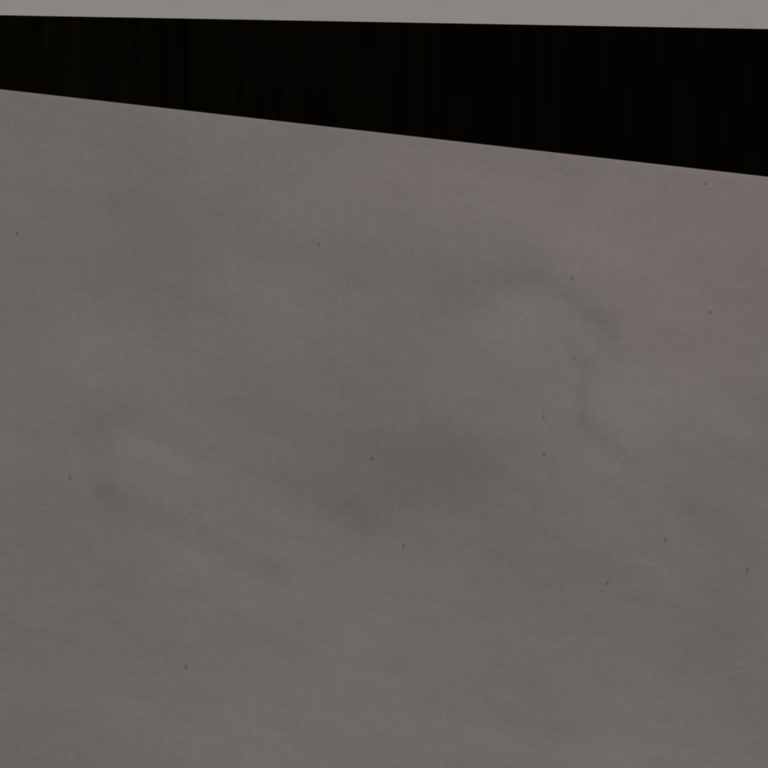
A WebGL 1 fragment shader for this texture:

```glsl
precision highp float;
// A worn plaster wall seen at a slant, below a dark gap and a pale upper strip.
// Two sloping lines split the canvas; the plaster is layered from soft blobs,
// faint stain strokes, tilted fractal noise, small pits and fine grain.
uniform vec2 u_resolution;

#define STRIP_COLOR vec3(0.540, 0.528, 0.512)
#define GAP_COLOR vec3(0.016, 0.013, 0.006)
#define PLASTER_COOL vec3(0.405, 0.391, 0.374)
#define PLASTER_WARM vec3(0.452, 0.420, 0.407)
#define STRIP_EDGE vec2(0.980, 0.962)
#define WALL_EDGE vec2(0.884, 0.770)
#define MOTTLE 0.055
#define GRAIN 0.016
#define STAIN 0.020
#define PIT_CELLS 18.0

float hash(vec2 p) {
  return fract(sin(dot(p, vec2(127.1, 311.7))) * 43758.5453);
}

float noise(vec2 p) {
  vec2 i = floor(p), f = fract(p);
  f = f * f * (3.0 - 2.0 * f);
  return mix(mix(hash(i), hash(i + vec2(1.0, 0.0)), f.x),
             mix(hash(i + vec2(0.0, 1.0)), hash(i + vec2(1.0, 1.0)), f.x), f.y);
}

float fbm(vec2 p) {
  float sum = 0.0, amp = 0.5;
  for (int i = 0; i < 5; i++) {
    sum += amp * noise(p);
    p = mat2(1.6, 1.2, -1.2, 1.6) * p + 7.3;
    amp *= 0.5;
  }
  return sum;
}

// Soft elliptical patch
float blob(vec2 p, vec2 center, vec2 radius) {
  vec2 d = (p - center) / radius;
  return exp(-dot(d, d));
}

// Soft stroke between two points
float stroke(vec2 p, vec2 a, vec2 b, float width) {
  vec2 ab = b - a;
  float t = clamp(dot(p - a, ab) / dot(ab, ab), 0.0, 1.0);
  float d = length(p - a - ab * t) / width;
  return exp(-d * d);
}

float stains(vec2 p) {
  float s = stroke(p, vec2(0.14, 0.355), vec2(0.37, 0.245), 0.016);
  s += 0.9 * stroke(p, vec2(0.16, 0.465), vec2(0.48, 0.315), 0.022);
  s += 0.7 * stroke(p, vec2(0.13, 0.44), vec2(0.14, 0.36), 0.020);
  s += 0.8 * stroke(p, vec2(0.57, 0.615), vec2(0.70, 0.640), 0.018);
  s += 0.9 * stroke(p, vec2(0.70, 0.640), vec2(0.79, 0.575), 0.014);
  s += 0.8 * stroke(p, vec2(0.755, 0.53), vec2(0.755, 0.45), 0.013);
  s += 0.8 * stroke(p, vec2(0.755, 0.45), vec2(0.83, 0.390), 0.013);
  s += 0.8 * stroke(p, vec2(0.90, 0.34), vec2(0.98, 0.285), 0.018);
  return s;
}

// Sparse dark specks, one candidate per cell
float pits(vec2 p) {
  vec2 cell = floor(p * PIT_CELLS);
  vec2 spot = 0.2 + 0.6 * vec2(hash(cell + 3.1), hash(cell + 8.7));
  float d = length((fract(p * PIT_CELLS) - spot) * vec2(1.0, 0.7));
  return step(0.94, hash(cell)) * smoothstep(0.055, 0.01, d);
}

vec3 plaster(vec2 p) {
  vec2 warp = 0.03 * vec2(fbm(p * 7.0), fbm(p * 7.0 + 20.0)) - 0.015;
  vec2 q = p + warp;

  // Broad warm and cool areas
  float warmth = 0.36 + 0.28 * (p.x - 0.5) + 0.30 * (p.y - 0.4);
  warmth += 0.20 * blob(q, vec2(0.85, 0.60), vec2(0.28, 0.25));
  warmth += 0.20 * blob(q, vec2(0.45, 0.76), vec2(0.25, 0.10));
  warmth -= 0.20 * blob(q, vec2(0.08, 0.62), vec2(0.18, 0.20));
  warmth += 0.18 * blob(q, vec2(0.25, 0.05), vec2(0.45, 0.10));
  vec3 color = mix(PLASTER_COOL, PLASTER_WARM, clamp(warmth, 0.0, 1.0));

  // Shaded and lit patches
  float light = -0.030 * blob(q, vec2(0.52, 0.355), vec2(0.17, 0.09));
  light -= 0.014 * blob(q, vec2(0.48, 0.59), vec2(0.14, 0.08));
  light -= 0.014 * blob(q, vec2(0.22, 0.67), vec2(0.08, 0.08));
  light += 0.012 * blob(q, vec2(0.64, 0.57), vec2(0.09, 0.05));
  light += 0.014 * blob(q, vec2(0.86, 0.47), vec2(0.11, 0.08));
  light += 0.012 * blob(q, vec2(0.21, 0.40), vec2(0.09, 0.05));

  // Stains, mottling and grain, drawn out along a shallow slope
  vec2 along = mat2(0.96, 0.28, -0.28, 0.96) * p;
  light -= STAIN * stains(q) * (0.4 + 0.9 * fbm(p * 13.0));
  light += MOTTLE * (fbm(along * vec2(5.0, 9.0)) - 0.48);
  light += 0.016 * (fbm(along * vec2(22.0, 65.0) + 4.0) - 0.48);
  light += GRAIN * (noise(p * vec2(190.0, 260.0)) - 0.5);
  light -= 0.07 * pits(p);
  return color + light * vec3(1.0, 0.98, 0.96);
}

void main() {
  vec2 p = gl_FragCoord.xy / u_resolution;
  float soft = max(0.0015, 0.8 / u_resolution.y);

  // Dark gap with a faint brown grain and a seam on the left
  float fibre = fbm(p * vec2(90.0, 6.0));
  vec3 gap = GAP_COLOR * (0.5 + fibre);
  gap += vec3(0.022, 0.014, 0.008) * fibre * smoothstep(0.75, 0.0, p.x);
  gap *= 1.0 - 0.8 * exp(-pow((p.x - 0.242) / 0.004, 2.0));

  // Pale strip above and plaster wall below
  float stripLine = mix(STRIP_EDGE.x, STRIP_EDGE.y, p.x);
  float wallLine = mix(WALL_EDGE.x, WALL_EDGE.y, p.x);
  vec3 strip = STRIP_COLOR + 0.012 * (noise(p * 40.0) - 0.5);
  vec3 color = mix(gap, strip, smoothstep(-soft, soft, p.y - stripLine));
  vec3 wall = plaster(p) + 0.02 * exp((p.y - wallLine) / 0.004) * step(p.y, wallLine);
  color = mix(color, wall, smoothstep(-soft, soft, wallLine - p.y));
  gl_FragColor = vec4(color, 1.0);
}
```
